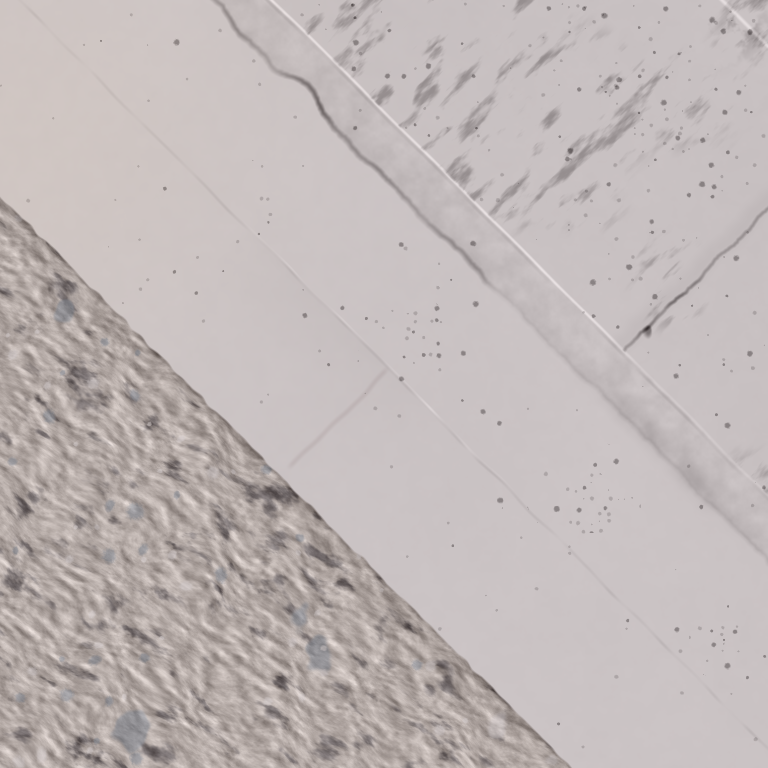
A three.js fragment shader for this texture:

```glsl
// Pale stone kerb slabs laid diagonally above a triangle of coarse gravel.
// Rotated axes (s across the joints, d along them) place seams and cracks;
// value noise shapes gravel, chips and stains, hashed cells scatter the pits.
#define GRAVEL_EDGE 0.745
#define LOWER_SEAM 1.028
#define STEP_EDGE 1.267
#define UPPER_SEAM 1.355
#define CORNER_SEAM 1.940
#define SLAB vec3(0.792, 0.764, 0.768)
#define GRAVEL vec3(0.705, 0.665, 0.648)
#define BLUE_STONE vec3(0.53, 0.54, 0.57)
#define GRAIN_SCALE vec2(48.0, 100.0)

varying vec2 vUv;

float hash(vec2 p) {
  p = fract(p * vec2(0.1031, 0.1137));
  p += dot(p, p.yx + 33.33);
  return fract((p.x + p.y) * p.x * 43.7);
}

float noise(vec2 p) {
  vec2 i = floor(p), f = fract(p);
  f = f * f * (3.0 - 2.0 * f);
  i += 200.0;
  return mix(mix(hash(i), hash(i + vec2(1, 0)), f.x),
             mix(hash(i + vec2(0, 1)), hash(i + vec2(1, 1)), f.x), f.y);
}

float fbm(vec2 p) {
  float sum = 0.0, amp = 0.5;
  for (int i = 0; i < 4; i++) {
    sum += amp * noise(p);
    p = p * 2.03 + 7.1;
    amp *= 0.5;
  }
  return sum;
}

float stroke(float x, float width) { return 1.0 - smoothstep(0.0, width, abs(x)); }

float span(float x, float a, float b, float soft) {
  return smoothstep(a - soft, a + soft, x) * (1.0 - smoothstep(b - soft, b + soft, x));
}

float blob(vec2 p, vec2 c, float r) {
  vec2 q = (p - c) / r;
  return exp(-dot(q, q));
}

// One jittered dot per grid cell, kept where its hash is below the density.
float dots(vec2 p, float cells, float density, float radius) {
  vec2 g = p * cells, id = floor(g);
  vec2 centre = 0.25 + 0.5 * vec2(hash(id + 17.0), hash(id + 61.0));
  float r = radius * cells * (0.5 + hash(id + 93.0));
  float dist = length(fract(g) - centre) + 0.25 * r * (noise(p * 500.0) - 0.5);
  return step(hash(id + 5.0), density) * (1.0 - smoothstep(r * 0.4, r, dist));
}

float stone(vec2 p, vec2 c, float r) {
  float dist = length((p - c) * vec2(1.1, 0.9)) + 0.012 * (noise(p * 70.0) - 0.5);
  return 1.0 - smoothstep(r - 0.004, r + 0.003, dist);
}

vec3 gravel(vec2 p, float s) {
  vec2 warp = p + 0.012 * (vec2(noise(p * 22.0), noise(p * 22.0 + 40.0)) - 0.5);
  vec2 q = vec2(dot(warp, vec2(0.82, -0.57)), dot(warp, vec2(0.57, 0.82))) * GRAIN_SCALE;
  float height = fbm(q);
  float relief = height - fbm(q + vec2(0.25, 0.55));
  float pits = smoothstep(0.56, 0.78, fbm(q * 0.62 + 31.0));
  vec3 col = GRAVEL + 0.34 * relief + 0.16 * (height - 0.47);
  col -= vec3(0.25, 0.24, 0.22) * pits;
  // Cool and bright pebbles among the grains
  float cool = max(max(stone(p, vec2(0.170, 0.050), 0.024), stone(p, vec2(0.417, 0.147), 0.019)),
                   max(stone(p, vec2(0.085, 0.594), 0.016), stone(p, vec2(0.390, 0.195), 0.016)));
  cool = max(cool, dots(warp, 19.0, 0.22, 0.010));
  col = mix(col, BLUE_STONE + 0.25 * relief, 0.7 * cool);
  float pale = max(stone(p, vec2(0.647, 0.056), 0.013), dots(warp + 0.3, 27.0, 0.17, 0.007));
  col = mix(col, vec3(0.80, 0.77, 0.77) + 0.2 * relief, 0.65 * pale);
  // Shadow beneath the kerb
  float shade = smoothstep(0.09, 0.0, GRAVEL_EDGE - s);
  return col - 0.09 * shade * noise(p * 28.0) - 0.12 * stroke(s - GRAVEL_EDGE, 0.012);
}

vec3 slabs(vec2 p, float s, float d) {
  float upper = smoothstep(-0.002, 0.002, s - UPPER_SEAM);
  float fine = fbm(p * 65.0) - 0.47;
  vec3 col = SLAB + 0.018 * (fbm(p * 5.0) - 0.47) + 0.012 * fine;
  col += vec3(0.022, 0.012, -0.006) * blob(p, vec2(0.02, 0.82), 0.32);

  // Lower seam and the faint joint across the kerb
  float seam = s - LOWER_SEAM - 0.004 * (noise(vec2(d * 14.0, 2.0)) - 0.5);
  float below = 1.0 - smoothstep(-0.002, 0.002, seam);
  col -= 0.022 * below * exp(seam * 11.0) * span(d, -0.35, 0.06, 0.1);
  col += 0.075 * stroke(seam, 0.004) * span(d, -0.40, 0.30, 0.06) * noise(vec2(d * 22.0, 8.0));
  col -= 0.055 * stroke(seam + 0.003, 0.005) * noise(vec2(d * 30.0, 5.0));
  float joint = d + 0.013 + 0.006 * (noise(vec2(s * 25.0, 3.0)) - 0.5);
  col -= vec3(0.04, 0.05, 0.05) * stroke(joint, 0.008) * span(s, 0.77, 1.022, 0.01);

  // Chipped step edge with a worn band behind it
  float edge = s - STEP_EDGE - 0.022 * exp(-pow((d + 0.48) / 0.045, 2.0))
    - 0.014 * smoothstep(-0.64, -0.71, d) - 0.018 * (fbm(vec2(d * 24.0, s * 8.0)) - 0.4);
  float early = 1.0 - smoothstep(-0.04, 0.03, d);
  float band = smoothstep(-0.003, 0.003, edge) * (1.0 - upper);
  col -= band * (0.018 + 0.035 * exp(-edge * 28.0)) * mix(0.75, 1.0, early);
  col += band * 0.07 * fine;
  float wear = 0.35 + 0.65 * noise(vec2(d * 18.0, 11.0)) + 0.6 * blob(vec2(d, 0.0), vec2(-0.43, 0.0), 0.08);
  col -= mix(0.05, 0.21, early) * wear * stroke(edge, 0.009);
  col -= 0.055 * stroke(edge - 0.012, 0.04) * span(d, 0.30, 0.62, 0.09) * (0.5 + noise(p * 40.0));

  // Upper slab: slanted scuffs and a branching dark crack
  float scuff = smoothstep(0.52, 0.78, fbm(vec2(s * 16.0, d * 48.0)));
  col -= upper * (0.008 + 0.20 * scuff * smoothstep(0.40, 0.75, noise(p * 8.0 + 3.0)));
  float crack = d - 0.272 - 0.014 * (fbm(vec2(s * 28.0, 6.0)) - 0.47);
  float depth = 0.16 + 0.24 * span(s, 1.39, 1.55, 0.025) * noise(vec2(s * 50.0, 1.0));
  col -= upper * (depth * stroke(crack, 0.006) + 0.025 * stroke(crack + 0.012, 0.03));
  col -= 0.30 * stone(p, vec2(0.845, 0.570), 0.004);
  col -= 0.26 * blob(p, vec2(0.955, 0.967), 0.034) * smoothstep(0.42, 0.68, fbm(p * 42.0));

  // Bright straight joints
  float line = s - UPPER_SEAM - 0.004 * (noise(vec2(d * 9.0, 4.0)) - 0.5);
  col += stroke(line, 0.0045) * mix(0.12, 0.035, smoothstep(0.15, 0.35, d));
  col -= 0.07 * stroke(line + 0.006, 0.005) * noise(vec2(d * 20.0, 9.0));
  col += 0.11 * stroke(s - CORNER_SEAM, 0.006);

  // Pits gather in a few clusters
  float density = 0.012 + 0.035 * upper + 0.38 * blob(p, vec2(0.762, 0.352), 0.045)
    + 0.30 * blob(p, vec2(0.535, 0.565), 0.055) + 0.25 * blob(p, vec2(0.945, 0.160), 0.04)
    + 0.14 * blob(p, vec2(0.86, 0.90), 0.13);
  col -= 0.25 * dots(p, 64.0, density, 0.0036);
  col -= 0.12 * dots(p + 0.37, 95.0, density * 0.7, 0.0025);
  return col;
}

void main() {
  float s = vUv.x + vUv.y, d = vUv.x - vUv.y;
  float rim = s - GRAVEL_EDGE - 0.005 * (noise(vec2(d * 45.0, 1.0)) - 0.5);
  vec3 col = mix(gravel(vUv, s), slabs(vUv, s, d), smoothstep(-0.0025, 0.0025, rim));
  gl_FragColor = vec4(clamp(col, 0.0, 1.0), 1.0);
}
```
